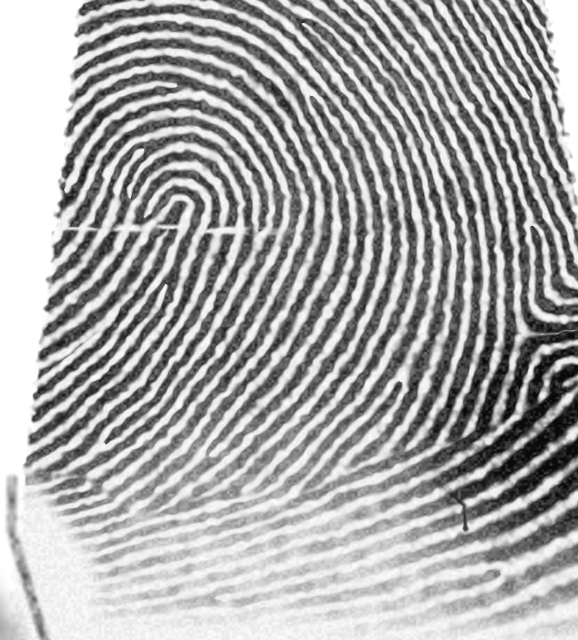
Write a WebGL 1 fragment shader that draws this pattern.

```glsl
precision highp float;
// Inked friction-ridge print: a loop core, a right-hand delta and a fading lower edge.

uniform vec2 u_resolution;

#define PERIOD 0.0268
#define CORE vec2(0.280, 0.681)
#define DELTA vec2(0.814, 0.482)
#define AXIS_DIR vec2(0.940, -0.342)
#define AXIS_RADIUS 0.52
#define SHEAR 0.54
#define WOBBLE 0.009
#define MINUTIAE 18
#define PAPER 0.95
#define ROUGHNESS 0.95

const float TAU = 6.2831853;

float hash(vec2 p) {
  vec3 q = fract(p.xyx * vec3(0.1031, 0.1030, 0.0973));
  q += dot(q, q.yzx + 33.33);
  return fract((q.x + q.y) * q.z);
}

float noise(vec2 p) {
  vec2 i = floor(p), f = fract(p);
  f = f * f * (3.0 - 2.0 * f);
  return mix(mix(hash(i), hash(i + vec2(1.0, 0.0)), f.x),
             mix(hash(i + vec2(0.0, 1.0)), hash(i + 1.0), f.x), f.y);
}

float smoothMin(float a, float b, float k) {
  float h = max(k - abs(a - b), 0.0) / k;
  return min(a, b) - h * h * k * 0.25;
}

float segmentDistance(vec2 p, vec2 a, vec2 b) {
  vec2 d = b - a;
  return length(p - a - d * clamp(dot(p - a, d) / dot(d, d), 0.0, 1.0));
}

// Distance from the curved loop axis, with a round cap over the core.
float loopField(vec2 p) {
  vec2 q = p - CORE;
  float right = max(q.x, 0.0);
  q.y += SHEAR * right * right;
  float across = dot(q, AXIS_DIR);
  float along = dot(q, vec2(-AXIS_DIR.y, AXIS_DIR.x));
  float cap = length(vec2(across, along * 1.03));
  float arc = abs(length(q + AXIS_RADIUS * AXIS_DIR) - AXIS_RADIUS);
  return along > 0.0 ? cap : arc;
}

// Loop joined to the fold that leaves the delta to the right.
float upperField(vec2 p) {
  float fold = loopField(DELTA) + abs(p.y - DELTA.y);
  return smoothMin(loopField(p), fold, 0.03);
}

// Nearly level ridges that fan out along the base.
float baseField(vec2 p) {
  float slope = mix(0.2, 0.52, (p.y - 0.075) / 0.31);
  return 0.92 * (slope * (p.x - 0.45) - p.y);
}

// Each vortex adds one ridge ending.
float ridgeEndings(vec2 p) {
  float turns = 0.0, turnSign = 1.0;
  for (int i = 0; i < MINUTIAE; i++) {
    float id = float(i);
    vec2 m = vec2(hash(vec2(id, 3.7)) * 0.9, hash(vec2(id, 9.2)));
    turns += turnSign * atan(p.y - m.y, p.x - m.x) / TAU;
    turnSign = -turnSign;
  }
  return turns;
}

void main() {
  vec2 p = gl_FragCoord.xy / u_resolution.y;
  float grain = noise(p * 230.0);
  float mottle = noise(p * 110.0 + 17.0);
  float blotch = noise(p * 48.0 + 31.0);
  float cloud = noise(p * 9.0 + 5.0);

  // Ridges
  vec2 wobble = vec2(noise(p * 13.0), noise(p * 13.0 + 41.0)) - 0.5;
  vec2 ragged = vec2(noise(p * 85.0), noise(p * 85.0 + 23.0)) - 0.5;
  vec2 q = p + WOBBLE * (wobble + 0.55 * ragged);
  float endings = ridgeEndings(q);
  float upper = cos(TAU * (upperField(q) / PERIOD + endings));
  float base = cos(TAU * (baseField(q) / PERIOD + endings));
  float seam = 0.222 + 0.5 * max(p.x - 0.47, 0.0) + 0.09 * (cloud - 0.5);
  float wave = mix(base, upper, smoothstep(-0.012, 0.012, p.y - seam));
  wave += ROUGHNESS * (0.8 * (mottle - 0.5) + 0.5 * (grain - 0.5) + 0.5 * (blotch - 0.5));

  // Ink: heavy below the delta, thin and patchy towards the base
  float heavy = smoothstep(0.26, 0.04, length((p - vec2(0.85, 0.32)) * vec2(0.8, 1.0)));
  float level = p.y + 0.17 * smoothstep(0.58, 0.8, p.x)
              + 0.06 * smoothstep(0.35, 0.1, p.x) + 0.07 * (cloud - 0.5);
  float ink = mix(0.26, 1.0, smoothstep(0.1, 0.43, level));
  float thin = smoothstep(0.35, 0.12, level);
  ink *= mix(1.0, 0.45 + 1.1 * blotch, thin);
  ink *= smoothstep(0.01, 0.09, p.y + 0.03 * cloud);
  float ridge = smoothstep(-0.85, 0.75, wave + 0.14 + 0.35 * heavy);
  float tone = 0.04 + 0.28 * grain + 0.17 * mottle + 0.08 * cloud - 0.14 * heavy;
  tone -= 0.07 * smoothstep(0.65, 0.9, p.x) + 0.05 * smoothstep(0.3, 0.1, p.x);

  // Broken pale scratch beside the core
  float scratch = smoothstep(0.009, 0.002, abs(p.y - 0.642 + 0.025 * (p.x - 0.28)));
  scratch *= smoothstep(0.06, 0.09, p.x) * smoothstep(0.5, 0.36, p.x);
  ridge *= 1.0 - scratch * smoothstep(0.2, 0.6, noise(p * vec2(30.0, 80.0)));

  // Print edges
  float leftEdge = 0.007 + 0.105 * smoothstep(-0.2, 1.2, p.y) + 0.018 * p.y;
  float rightEdge = 0.852 + 0.15 * (1.0 - p.y);
  float edgeNoise = 0.012 * (mottle - 0.5);
  float inside = smoothstep(-0.004, 0.006, p.x - leftEdge + edgeNoise)
               * smoothstep(-0.004, 0.006, rightEdge - p.x + edgeNoise);
  float pale = smoothstep(0.0, 0.05, p.x - leftEdge - 0.11 * smoothstep(0.28, 0.08, p.y));
  float touched = inside * mix(pale, 1.0, smoothstep(0.2, 0.3, p.y));
  float paper = mix(1.0, PAPER + 0.08 * (grain - 0.5), inside);
  float shade = mix(paper, max(tone, 0.03), clamp(ridge * ink, 0.0, 1.0) * touched);

  // Smudges: lower-left crease, grey corner and a short dark nick
  float crease = segmentDistance(p, vec2(0.019, 0.25), vec2(0.018, 0.17));
  crease = min(crease, segmentDistance(p, vec2(0.018, 0.17), vec2(0.07, 0.0)));
  shade -= 0.6 * smoothstep(0.013, 0.001, crease) * (0.35 + 0.65 * mottle);
  float corner = smoothstep(0.13, 0.02, p.y) * smoothstep(0.06, 0.0, p.x + 0.4 * p.y);
  shade -= 0.4 * corner * (0.6 + 0.4 * blotch);
  float nick = segmentDistance(p, vec2(0.69, 0.24), vec2(0.725, 0.21));
  nick = min(nick, segmentDistance(p, vec2(0.725, 0.21), vec2(0.727, 0.175)));
  shade = mix(shade, 0.12, 0.85 * smoothstep(0.009, 0.003, nick + 0.008 * mottle));

  gl_FragColor = vec4(vec3(clamp(shade, 0.04, 1.0)), 1.0);
}
```
